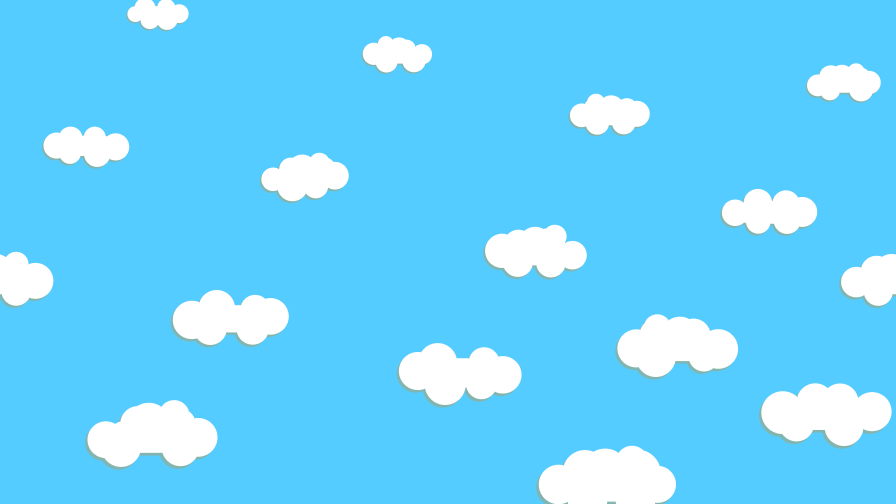
This pattern is drawn by a Shadertoy shader. Its source:

```glsl
// Flat white cartoon clouds drifting over a clear blue sky, growing toward the bottom.

const vec3 SKY = vec3(0.33, 0.80, 1.00);
const vec3 SHADE = vec3(0.51, 0.71, 0.69);
const vec3 WHITE = vec3(1.0);

float hash(float n) {
    return fract(sin(n * 127.1 + 3.7) * 4375.85);
}

float circle(vec2 p, vec2 center, float radius) {
    return length(p - center) - radius;
}

// Signed distance to a cloud of unit width: a capsule core ringed by round puffs.
float cloud(vec2 p, float seed) {
    float d = length(vec2(max(abs(p.x) - 0.2, 0.0), p.y)) - 0.12;

    // Six puffs on a flat ellipse, with uneven spacing and size
    for (int k = 0; k < 6; k++) {
        float id = seed * 17.0 + float(k);
        float angle = 1.0472 * float(k) + 0.5 * (hash(id) - 0.5);
        float radius = mix(0.125, 0.17, hash(id + 0.37));
        d = min(d, circle(p, vec2(0.35, 0.10) * vec2(cos(angle), sin(angle)), radius));
    }

    // Many clouds carry a taller crown on one side
    if (hash(seed + 0.61) > 0.4) {
        float side = hash(seed + 0.83) > 0.5 ? 1.0 : -1.0;
        d = min(d, circle(p, vec2(0.17 * side, 0.16), 0.115));
        d = min(d, circle(p, vec2(-0.02 * side, 0.09), 0.165));
    }
    return d;
}

void mainImage(out vec4 fragColor, in vec2 fragCoord) {
    vec2 p = fragCoord / iResolution.y;
    float aspect = iResolution.x / iResolution.y;
    vec3 color = SKY;

    for (int i = 0; i < 15; i++) {
        // Staggered columns that drift from row to row, wrapping at the sides
        float seed = float(i);
        int column = (i & 3) ^ ((i & 3) >> 1);
        float x = 0.19 + 0.25 * float(column) - 0.09 * float(i / 4);
        x += 0.03 * (hash(seed + 0.21) - 0.5);
        float depth = 0.03 + 0.0655 * seed + 0.03 * (hash(seed + 0.47) - 0.5);
        float width = 0.12 + 0.167 * depth;

        vec2 q = p - vec2(x * aspect, 1.0 - depth);
        q.x = mod(q.x + 0.5 * aspect, aspect) - 0.5 * aspect;
        q /= width;
        if (dot(q, q) > 0.5) continue;

        // Thin shade toward the lower left, then the white body
        float sharpness = width * iResolution.y;
        float shade = cloud(q + vec2(0.018, 0.021), seed);
        float body = cloud(q, seed);
        color = mix(color, SHADE, clamp(0.5 - shade * sharpness, 0.0, 1.0));
        color = mix(color, WHITE, clamp(0.5 - body * sharpness, 0.0, 1.0));
    }
    fragColor = vec4(color, 1.0);
}
```
